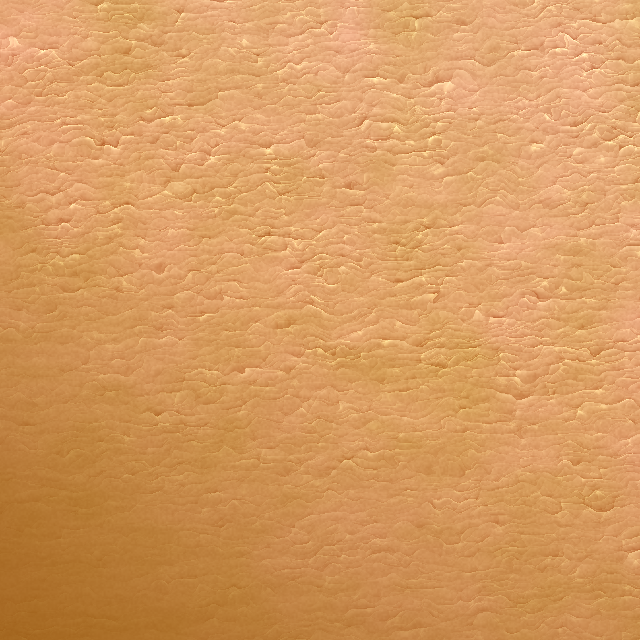
Reproduce this texture procedurally as a Shadertoy shader.

```glsl
// Warm tan surface covered in fine, horizontally stretched wrinkles.
// Warped cellular noise forms small lit pillows with pale crests, over a
// diagonal light falloff with soft vertical streaks and fine grain.

const vec3 SHADOW_COLOR = vec3(0.63, 0.39, 0.11);
const vec3 BODY_COLOR   = vec3(0.877, 0.637, 0.412);
const vec3 TOP_COLOR    = vec3(0.895, 0.672, 0.465);
const vec3 PINK_TINT    = vec3(0.022, -0.004, 0.060);
const vec3 CREST_TINT   = vec3(0.08, 0.125, 0.09);
const vec3 FURROW_TINT  = vec3(0.07, 0.12, 0.12);
const vec2 WRINKLE_SCALE = vec2(32.0, 62.0);
const vec2 CREASE_SCALE  = vec2(58.0, 112.0);
const float RELIEF = 0.18;
const float CREST_STRENGTH = 1.0;
const float GRAIN = 0.055;

vec2 hash2(vec2 p) {
    vec3 q = fract(vec3(p.xyx) * vec3(0.1031, 0.1030, 0.0973));
    q += dot(q, q.yzx + 33.33);
    return fract((q.xx + q.yz) * q.zy);
}

float valueNoise(vec2 p) {
    vec2 cell = floor(p), f = fract(p);
    f = f * f * (3.0 - 2.0 * f);
    float low = mix(hash2(cell).x, hash2(cell + vec2(1, 0)).x, f.x);
    float high = mix(hash2(cell + vec2(0, 1)).x, hash2(cell + vec2(1, 1)).x, f.x);
    return mix(low, high, f.y);
}

// xy: offset from the nearest centre, z: gap between the two nearest centres
vec3 pillows(vec2 p) {
    vec2 cell = floor(p), toCentre = vec2(0.0);
    float nearest = 9.0, second = 9.0;
    for (int j = -1; j <= 1; j++) {
        for (int i = -1; i <= 1; i++) {
            vec2 id = cell + vec2(i, j);
            vec2 offset = p - id - 0.05 - 0.9 * hash2(id);
            float d = length(offset);
            if (d < nearest) {
                second = nearest;
                nearest = d;
                toCentre = offset;
            } else {
                second = min(second, d);
            }
        }
    }
    return vec3(toCentre, second - nearest);
}

// Bends the coordinates so that the crests become wavy and scalloped
vec2 warp(vec2 p) {
    float broad = valueNoise(p * vec2(17.0, 20.0)) - 0.5;
    float fine = valueNoise(p * vec2(60.0, 70.0) + 17.0) - 0.5;
    float side = valueNoise(p * vec2(34.0, 55.0) + 41.0) - 0.5;
    return p + vec2(0.022 * side, 0.016 * broad + 0.010 * fine);
}

void mainImage(out vec4 fragColor, in vec2 fragCoord) {
    vec2 uv = fragCoord / iResolution.xy;

    // Light falloff: dark lower left corner, pale top
    float reach = uv.y + uv.x * (0.88 - 0.4 * uv.x);
    float light = smoothstep(-0.16, 0.94, reach);
    vec3 color = mix(SHADOW_COLOR, BODY_COLOR, light);
    color = mix(color, TOP_COLOR, smoothstep(0.75, 1.4, reach));

    // Soft vertical streaks and blotches, pink against yellow
    float streak = valueNoise(uv * vec2(11.0, 2.2) + 5.0) - 0.5;
    float blotch = valueNoise(uv * vec2(9.0, 14.0) + 23.0) - 0.5;
    float mottle = valueNoise(uv * vec2(22.0, 36.0) + 57.0) - 0.5;
    color += light * (0.9 * streak + 0.7 * blotch + 0.6 * mottle) * PINK_TINT;
    color += light * (0.018 * streak + 0.022 * blotch + 0.026 * mottle);

    // Wrinkles, calmer in patches and towards the shadow
    vec2 p = warp(uv);
    vec3 broad = pillows(p * WRINKLE_SCALE);
    vec3 fine = pillows(p * CREASE_SCALE + 31.0);
    float patches = valueNoise(uv * vec2(12.0, 22.0) + 70.0);
    float depth = mix(0.10, 1.0, smoothstep(0.15, 1.05, reach));
    depth *= mix(0.45, 1.3, patches);

    // Light falls from above and slightly from the left
    float broadSlope = broad.y - 0.25 * broad.x;
    float fineSlope = fine.y - 0.4 * fine.x;
    float slope = 0.95 * broadSlope * abs(broadSlope) + 0.34 * fineSlope;
    color += RELIEF * depth * slope * vec3(0.65, 1.0, 1.0);

    // Pale crests on upper rims, orange furrows under them
    float rim = 1.0 - smoothstep(0.0, 0.30, broad.z);
    float fineRim = 1.0 - smoothstep(0.0, 0.28, fine.z);
    float broken = smoothstep(0.35, 0.75, valueNoise(uv * vec2(50.0, 75.0) + 9.0));
    float crest = rim * smoothstep(0.05, 0.4, broadSlope);
    crest += 0.6 * fineRim * smoothstep(0.1, 0.4, fineSlope);
    float furrow = rim * smoothstep(0.05, 0.4, -broadSlope);
    furrow += 0.4 * fineRim * smoothstep(0.1, 0.4, -fineSlope);
    color += CREST_STRENGTH * depth * broken * crest * CREST_TINT;
    color -= 0.7 * depth * broken * furrow * FURROW_TINT;

    // Horizontal fibres and fine grain
    float fibre = valueNoise(p * vec2(16.0, 150.0) + 3.0) - 0.5;
    float grain = valueNoise(uv * 330.0) - 0.5;
    color += (0.045 * fibre + GRAIN * grain) * mix(0.25, 1.0, light) * vec3(0.8, 1.0, 1.0);

    fragColor = vec4(clamp(color, 0.0, 1.0), 1.0);
}
```
